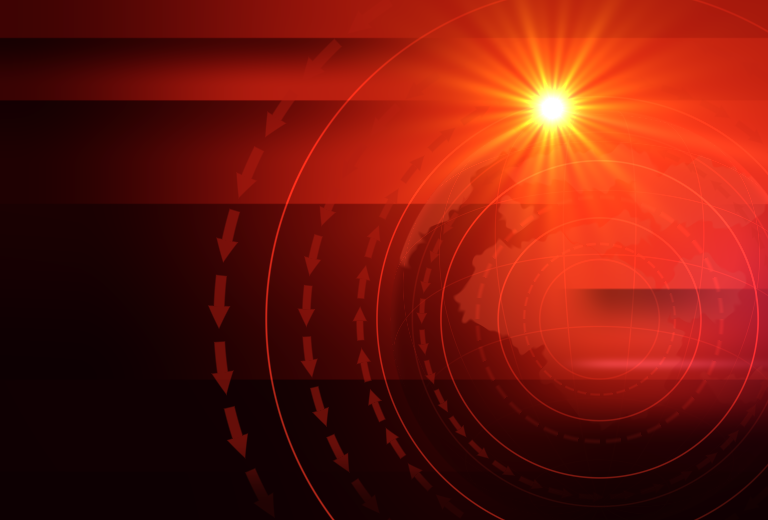
A WebGL 1 fragment shader for this background:

```glsl
precision highp float;
uniform vec2 u_resolution;
#define HUB vec2(1.153, 0.386)
#define FLARE vec2(1.062, 0.792)
#define GLOBE_RADIUS 0.402
#define ARROWS_PER_RING 36.0
#define LAND_COLOR vec3(0.86, 0.26, 0.16)
#define LINE_COLOR vec3(0.85, 0.20, 0.12)
#define ARROW_COLOR vec3(0.66, 0.10, 0.06)
#define TAU 6.28319

float pixel;

float below(float edge, float v) { return smoothstep(-pixel, pixel, edge - v); }
float line(float d, float width) { return 1.0 - smoothstep(0.0, width + pixel, abs(d)); }
float bell(float v) { return exp(-v * v); }

// Horizontal panels, layered from the bottom up
float panels(float x, float depth) {
  float fade = smoothstep(0.5, 1.0, x);
  float top = mix(0.24, 0.60, smoothstep(0.0, 0.75, x));
  float second = mix(0.22, 0.68, smoothstep(0.0, 0.55, x));
  second *= mix(mix(0.4, 1.0, smoothstep(0.073, 0.17, depth)), 1.0, fade);
  float third = mix(0.12, 0.72, smoothstep(0.03, 0.82, x));
  third *= mix(mix(0.65, 1.0, smoothstep(0.19, 0.32, depth)), 1.0, fade);
  float fourth = mix(0.09, 0.44, smoothstep(0.15, 0.85, x));
  fourth *= mix(1.1, 0.55, smoothstep(0.39, 0.73, depth));
  float red = mix(0.05, 0.10, smoothstep(0.3, 1.2, x));
  red = mix(red, 0.06 + 0.06 * fade, below(0.907, depth));
  red = mix(red, fourth, below(0.730, depth));
  red = mix(red, third, below(0.392, depth));
  red = mix(red, second, below(0.193, depth));
  return mix(red, top, below(0.073, depth));
}

float blob(vec2 q, vec2 center, vec2 radii) {
  return (length((q - center) / radii) - 1.0) * min(radii.x, radii.y);
}

// Continents as ellipses with a rippled coast
float land(vec2 q) {
  q += 0.009 * sin(q.yx * 47.0 + vec2(0.6, 2.1));
  q += 0.006 * sin(q.yx * 113.0 + vec2(1.7, 0.3));
  q += 0.003 * sin(q.yx * 251.0 + vec2(0.2, 1.3));
  float d = blob(q, vec2(-0.10, 0.05), vec2(0.165, 0.105));
  d = min(d, blob(q, vec2(0.02, -0.05), vec2(0.13, 0.15)));
  d = min(d, blob(q, vec2(0.03, 0.165), vec2(0.08, 0.028)));
  d = min(d, blob(q, vec2(0.195, 0.055), vec2(0.08, 0.06)));
  d = min(d, blob(q, vec2(-0.165, 0.205), vec2(0.036, 0.028)));
  d = min(d, blob(q, vec2(-0.02, 0.29), vec2(0.14, 0.036)));
  d = min(d, blob(q, vec2(0.20, 0.24), vec2(0.14, 0.06)));
  d = min(d, blob(q, vec2(0.28, -0.13), vec2(0.07, 0.025)));
  d = min(d, blob(vec2(atan(q.y, q.x), length(q)), vec2(2.40, 0.392), vec2(0.45, 0.036)));
  return 1.0 - smoothstep(-0.002, 0.002 + pixel, d);
}

// Meridians and parallels on a tilted sphere
float graticule(vec2 q) {
  vec2 s = q / GLOBE_RADIUS;
  vec3 n = vec3(s, sqrt(max(0.0, 1.0 - dot(s, s))));
  n.yz = mat2(0.88, 0.47, -0.47, 0.88) * n.yz;
  vec2 grid = vec2(atan(n.x, n.z), asin(clamp(n.y, -1.0, 1.0))) * 18.0 / TAU;
  vec2 d = abs(fract(grid) - 0.5) * vec2(max(0.15, length(n.xz)), 1.0);
  return line(min(d.x, d.y), 0.016);
}

// Repeated curved arrows; heading +1 is counterclockwise
float arrows(float r, float turn, float radius, float heading, float phase) {
  float cell = radius * TAU / ARROWS_PER_RING;
  float u = (fract(turn + phase) - 0.5) * heading;
  float v = abs(r - radius) / cell;
  float shaft = max(abs(u + 0.16) - 0.24, v - 0.08);
  float head = max(0.06 - u, v - 0.48 * (0.40 - u));
  return 1.0 - smoothstep(-pixel / cell, pixel / cell, min(shaft, head));
}

void main() {
  pixel = 1.0 / u_resolution.y;
  vec2 p = gl_FragCoord.xy * pixel;
  vec2 q = p - HUB;
  float depth = 1.0 - p.y, r = length(q);
  float turn = atan(q.y, q.x) * ARROWS_PER_RING / TAU;
  // Panels and the warm heart of the globe
  float red = panels(p.x, depth);
  float heart = bell(length((vec2(p.x, depth) - vec2(1.24, 0.52)) / vec2(0.36, 0.29)));
  red += 0.82 * heart * (1.0 - 0.7 * red);
  red *= 1.0 - 0.6 * smoothstep(0.75, 0.86, depth) * smoothstep(0.8, 1.2, p.x);
  float globe = below(GLOBE_RADIUS, r);
  red *= 1.0 - 0.25 * globe * (1.0 - smoothstep(-0.32, 0.0, q.x));
  red = min(red, 0.88);
  vec3 color = vec3(red, 0.23 * red * red, 0.006 + 0.11 * red * red);
  // Continents and grid
  float visible = globe * (1.0 - 0.9 * smoothstep(0.62, 0.76, depth));
  color = mix(color, LAND_COLOR, 0.40 * visible * land(q));
  color += LINE_COLOR * visible * (0.10 * graticule(q) + 0.10 * bell((r - GLOBE_RADIUS) / 0.012));
  // Streaks across the right side
  float streak = smoothstep(1.06, 1.18, p.x) * (1.0 - 0.7 * smoothstep(1.25, 1.48, p.x));
  float shade = smoothstep(0.553, 0.558, depth) * (1.0 - smoothstep(0.558, 0.66, depth));
  color *= 1.0 - 0.38 * shade * streak;
  color += vec3(0.15, 0.10, 0.15) * streak * bell((depth - 0.70) / 0.010);
  color.b += 0.13 * smoothstep(1.1, 1.48, p.x) * bell((depth - 0.56) / 0.18);
  // Arrow rings, clearest on the left
  float marks = 0.0;
  for (int i = 0; i < 4; i++) {
    float k = float(i);
    float radius = 0.732 - 0.168 * k + 0.065 * step(1.5, k) + 0.049 * step(2.5, k);
    float inward = i == 2 ? 1.0 : 0.0;
    marks = max(marks, arrows(r, turn, radius, 1.0 - 2.0 * inward, 0.76 - 0.36 * inward));
  }
  marks *= mix(0.55, 0.12, smoothstep(-0.5, 0.1, q.x)) * (1.0 - 0.8 * smoothstep(0.84, 0.97, depth));
  color = mix(color, ARROW_COLOR, marks * (1.0 - 0.5 * smoothstep(0.7, 1.0, p.y)));
  float dash = smoothstep(0.25, 0.35, fract(turn));
  color += LINE_COLOR * 0.10 * dash * max(line(r - 0.235, 0.005), line(r - 0.145, 0.002));
  // Thin concentric rings
  float lowLeft = smoothstep(-0.3, 0.95, dot(q, vec2(-0.8, -0.6)) / max(r, 0.01));
  color += LINE_COLOR * line(r - 0.641, 0.0015) * mix(0.12, 0.75, lowLeft);
  color += LINE_COLOR * line(r - 0.428, 0.001) * mix(0.2, 0.55, lowLeft);
  color += LINE_COLOR * (0.45 * line(r - 0.305, 0.001) + 0.28 * line(r - 0.195, 0.001));
  color += LINE_COLOR * 0.10 * max(line(r - 0.115, 0.001), line(r - 0.360, 0.001));
  // Flare: halo, layered rays, long beam and white core
  vec2 f = p - FLARE;
  float d = length(f), a = atan(f.y, f.x);
  float rays = 0.5 + 0.2 * sin(a * 7.0 + 0.8) + 0.16 * sin(a * 17.0 + 2.0) + 0.12 * sin(a * 31.0 + 0.5);
  color += vec3(0.28, 0.04, 0.0) * exp(-5.0 * d);
  color += vec3(0.40, 0.62, 0.03) * exp(-10.5 * d) * (0.45 + rays);
  color += vec3(0.4, 0.36, 0.06) * rays * rays * exp(-11.0 * d);
  color += vec3(0.30, 0.24, 0.08) * bell((a + 0.23) / 0.06) * exp(-4.0 * d);
  color += vec3(0.7, 0.55, 0.25) * bell(d / 0.05) + vec3(0.8, 0.8, 1.0) * bell(d / 0.03);
  gl_FragColor = vec4(clamp(color, 0.0, 1.0), 1.0);
}
```
